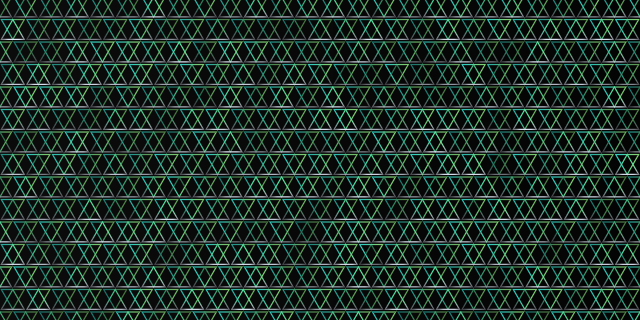
Give the GLSL for this pattern, as a Shadertoy shader.

```glsl
// Staggered rows of paired outline triangles, one pointing up and one down,
// on near black. Each outline is an equilateral distance function with a
// colour gradient; a hash per cell varies the brightness of each triangle.

float hash(vec2 p) {
    p = fract(p * vec2(0.1731, 0.2917));
    p += dot(p, p.yx + 23.19);
    return fract((p.x + p.y) * p.x * 37.7);
}

// Signed distance to an upright equilateral triangle of height h, centred at mid height
float triangle(vec2 p, float h) {
    return max(-p.y - 0.5 * h, 0.866 * abs(p.x) + 0.5 * p.y - 0.25 * h);
}

// Antialiased outline coverage
float outline(float d) {
    return clamp((0.0019 - abs(d)) * iResolution.y + 0.5, 0.0, 1.0);
}

void mainImage(out vec4 fragColor, in vec2 fragCoord) {
    vec2 uv = fragCoord / iResolution.xy;
    vec2 cellSize = vec2(0.08, 0.0703);
    float height = 0.062;

    // Rows count down from the top; even rows shift by half a cell
    vec2 grid = vec2(fragCoord.x / iResolution.y, 1.0 - uv.y) / cellSize;
    grid.y += 0.19;
    float row = floor(grid.y);
    grid.x += 0.5 * mod(row + 1.0, 2.0);
    vec2 cell = floor(grid);
    vec2 p = (fract(grid) - 0.5) * cellSize * vec2(1.0, -1.0);

    float across = clamp(p.x / 0.072 + 0.5, 0.0, 1.0);
    float down = clamp(0.5 - p.y / height, 0.0, 1.0);

    // Gradients: teal to green on the hanging triangle, teal to lavender on the standing one
    vec3 teal = vec3(0.20, 0.82, 0.76);
    vec3 green = vec3(0.50, 0.83, 0.46);
    vec3 lavender = vec3(0.84, 0.86, 0.92);
    vec3 hanging = mix(teal, green, smoothstep(0.1, 0.85, across));
    vec3 standing = mix(vec3(0.26, 0.87, 0.67), green, 0.6 * across);
    standing = mix(standing, lavender, smoothstep(0.45, 1.0, down));
    standing *= 1.0 - 0.45 * smoothstep(0.2, 0.5, abs(across - 0.55)) * down;

    // Uneven brightness from cell to cell
    hanging *= mix(0.55, 1.0, hash(cell + 3.0));
    standing *= mix(0.5, 1.05, hash(cell + 41.0));

    // Background darkens gently to the right
    vec3 color = vec3(mix(0.045, 0.015, uv.x));
    color = mix(color, hanging, outline(triangle(vec2(p.x, -p.y), height)));
    color = max(color, mix(color, standing, outline(triangle(p, height))));
    fragColor = vec4(color, 1.0);
}
```
